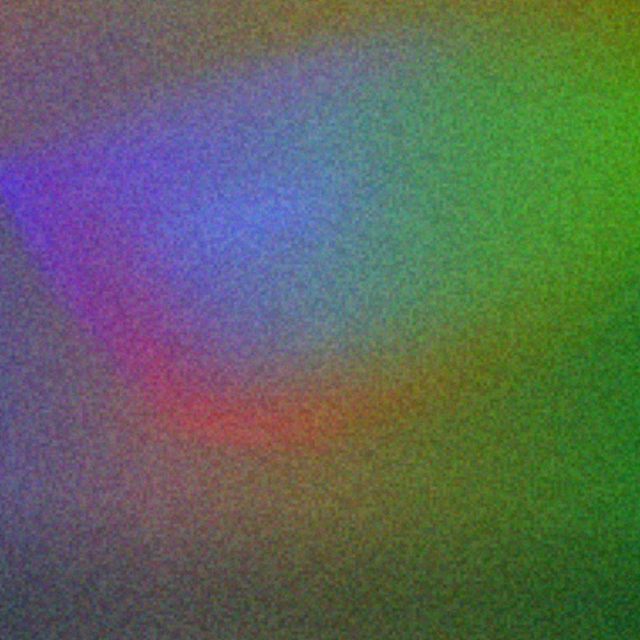
Reproduce this background procedurally as a WebGL 2 fragment shader.

```glsl
#version 300 es
precision highp float;
// Soft grainy aurora: a violet-to-green sheet with a warm curved rim over dusky ground.

uniform vec2 u_resolution;
out vec4 fragColor;

// Colour ramps, five even stops from left to right
const vec3 SKY[5] = vec3[5](vec3(.47, .36, .36), vec3(.43, .41, .36),
    vec3(.47, .42, .23), vec3(.46, .43, .15), vec3(.44, .39, .05));
const vec3 SHEET[5] = vec3[5](vec3(.36, .26, .80), vec3(.40, .33, .76),
    vec3(.36, .50, .60), vec3(.29, .57, .28), vec3(.27, .60, .11));
const vec3 RIM[5] = vec3[5](vec3(.36, .24, .80), vec3(.59, .26, .42),
    vec3(.58, .36, .20), vec3(.39, .42, .12), vec3(.23, .54, .11));
const vec3 SHORE[5] = vec3[5](vec3(.36, .33, .50), vec3(.49, .36, .39),
    vec3(.46, .40, .24), vec3(.32, .43, .15), vec3(.16, .45, .13));
const vec3 DEEP[5] = vec3[5](vec3(.25, .27, .31), vec3(.31, .30, .31),
    vec3(.29, .31, .21), vec3(.22, .33, .15), vec3(.12, .33, .12));

const vec3 MAUVE = vec3(.41, .33, .50);
const vec3 LAVENDER = vec3(.44, .40, .68);
const vec3 BLUE = vec3(.38, .45, .85);
const vec3 RED = vec3(.67, .30, .29);

const vec2 BOWL_BOTTOM = vec2(.40, .31);  // lowest point of the curved rim
const vec2 BOWL_BEND = vec2(2.4, .7);     // steepness left and right of it
const float TILT = .28;                   // slope of the upper edge
const float GRAIN_CELLS = 190.0;
const float GRAIN_AMOUNT = .15;

vec3 ramp(vec3 stops[5], float x) {
    float t = clamp(x, 0.0, 1.0) * 4.0;
    int i = min(int(t), 3);
    return mix(stops[i], stops[i + 1], t - float(i));
}

// Gaussian ellipse whose long axis has the given slope
float glow(vec2 p, vec2 center, vec2 radius, float slope) {
    vec2 axis = normalize(vec2(1.0, slope));
    vec2 d = p - center;
    vec2 q = vec2(dot(d, axis), dot(d, vec2(-axis.y, axis.x))) / radius;
    return exp(-dot(q, q));
}

vec3 hash3(vec2 p) {
    vec3 q = fract(p.xyx * vec3(.1031, .1030, .0973));
    q += dot(q, q.yxz + 33.33);
    return fract((q.xxy + q.yzz) * q.zyx);
}

vec3 valueNoise(vec2 p) {
    vec2 i = floor(p);
    vec2 f = smoothstep(0.0, 1.0, fract(p));
    return mix(mix(hash3(i), hash3(i + vec2(1, 0)), f.x),
               mix(hash3(i + vec2(0, 1)), hash3(i + 1.0), f.x), f.y);
}

// Signed distance to the curved rim, positive inside the bowl
float bowlDistance(vec2 p) {
    float dx = p.x - BOWL_BOTTOM.x;
    float bend = dx < 0.0 ? BOWL_BEND.x : BOWL_BEND.y;
    float slope = 2.0 * bend * dx;
    return (p.y - BOWL_BOTTOM.y - bend * dx * dx) / sqrt(1.0 + slope * slope);
}

void main() {
    vec2 p = gl_FragCoord.xy / u_resolution;

    // Dusky ground below the bowl
    vec3 ground = mix(ramp(DEEP, p.x), ramp(SHORE, p.x), smoothstep(.03, .27, p.y));

    // Bright sheet with its blue heart and warm rim
    float d = bowlDistance(p);
    vec3 sheet = ramp(SHEET, p.x);
    sheet = mix(sheet, BLUE, .75 * glow(p, vec2(.40, .66), vec2(.14, .06), TILT));
    float rimWidth = mix(.17, .10, p.x);
    float inside = max(d, 0.0) / rimWidth;
    sheet = mix(sheet, ramp(RIM, p.x), exp(-inside * inside));

    // Sky above the tilted upper edge
    vec3 sky = ramp(SKY, p.x);
    sky = mix(sky, MAUVE, .9 * glow(p, vec2(.08, .86), vec2(.18, .09), TILT));
    float upperEdge = min(.755 + TILT * p.x, .94);
    float upperBlur = mix(.05, .16, p.x);
    float skyMask = smoothstep(-upperBlur, upperBlur, p.y - upperEdge);
    sheet = mix(sheet, sky, skyMask);
    sheet = mix(sheet, LAVENDER, .6 * glow(p, vec2(.44, .865), vec2(.22, .05), TILT));

    // Join both sides, then kindle the red base of the rim
    float bowlBlur = mix(.025, .07, p.x);
    vec3 color = mix(ground, sheet, smoothstep(-bowlBlur, bowlBlur, d));
    color = mix(color, RED, .55 * glow(p, vec2(.35, .335), vec2(.13, .035), -.12));

    // Coloured grain in two sizes
    vec3 grain = valueNoise(p * GRAIN_CELLS) - .5;
    grain += .5 * (valueNoise(p * GRAIN_CELLS * 1.9 + 37.0) - .5);
    float shared = dot(grain, vec3(1.0 / 3.0));
    color += GRAIN_AMOUNT * mix(grain, vec3(shared), .25);

    fragColor = vec4(clamp(color, 0.0, 1.0), 1.0);
}
```
